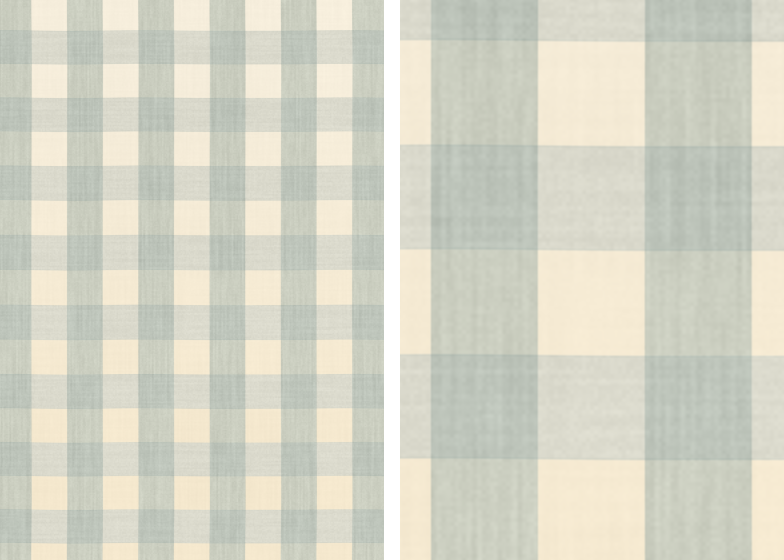
Left: the whole. Right: its middle third, enlarged.
A WebGL 2 fragment shader for this pattern:

```glsl
#version 300 es
precision highp float;
// Woven gingham check: soft blue-green bands crossing on cream cotton.
uniform vec2 u_resolution;
out vec4 fragColor;

float hash(vec2 p) {
  p = fract(p * vec2(0.1031, 0.1137));
  p += dot(p, p.yx + 33.33);
  return fract((p.x + p.y) * p.x * 37.7);
}

float noise(vec2 p) {
  vec2 i = floor(p), f = fract(p);
  f = f * f * (3.0 - 2.0 * f);
  return mix(mix(hash(i), hash(i + vec2(1, 0)), f.x),
             mix(hash(i + vec2(0, 1)), hash(i + vec2(1, 1)), f.x), f.y);
}

// Signed distance to the band edge, positive inside; one band fills half a period.
float bandDistance(float x, float period) {
  return (0.25 - abs(fract(x / period + 0.25) - 0.5)) * period;
}

void main() {
  // Canvas heights, measured from the top left.
  vec2 p = vec2(gl_FragCoord.x, u_resolution.y - gl_FragCoord.y) / u_resolution.y;
  float soft = max(0.8 / u_resolution.y, 0.0009);

  // Uneven weaving drifts the rows and wavers the edges slightly.
  float rowDrift = 0.0029 * sin(6.2832 * (p.y - 0.0547) / 0.8555);
  float waverX = 0.0012 * (noise(vec2(p.y * 9.0, 3.0)) - 0.5);
  float waverY = 0.0016 * (noise(vec2(p.x * 8.0, 7.0)) - 0.5);
  float warpDist = bandDistance(p.x - 0.1198 + waverX, 0.1273);
  float weftDist = bandDistance(p.y - 0.0547 + rowDrift + waverY, 0.1222);
  float warp = smoothstep(-soft, soft, warpDist);
  float weft = smoothstep(-soft, soft, weftDist);

  // Four tones of the check; the cream warms toward the bottom.
  vec3 cream = mix(vec3(0.967, 0.935, 0.865), vec3(0.958, 0.908, 0.805), smoothstep(0.0, 0.9, p.y));
  vec3 warpTone = vec3(0.795, 0.808, 0.752);
  vec3 weftTone = vec3(0.858, 0.854, 0.802);
  vec3 crossTone = vec3(0.742, 0.770, 0.730);
  vec3 color = mix(mix(cream, warpTone, warp), mix(weftTone, crossTone, warp), weft);

  // Fine dark thread along the band edges.
  float edgeWidth = max(0.0012, soft);
  float weftEdge = 1.0 - smoothstep(0.0, edgeWidth, abs(weftDist - 0.0006));
  float warpEdge = 1.0 - smoothstep(0.0, edgeWidth, abs(warpDist - 0.0006));
  color -= vec3(0.022, 0.015, 0.013) * (weftEdge + 0.4 * warpEdge);

  // Long warp and weft threads, broken slubs and fine grain.
  float warpThread = noise(p * vec2(330.0, 9.0)) - 0.5;
  float warpSlub = noise(p * vec2(260.0, 45.0) + 40.0) - 0.5;
  float weftThread = noise(p * vec2(14.0, 330.0) + 80.0) - 0.5;
  float grain = noise(p * 420.0 + 120.0) - 0.5;
  color += warpThread * mix(0.010, 0.036, warp);
  color += warpSlub * mix(0.006, 0.026, warp);
  color += weftThread * mix(0.008, 0.024, weft);
  color += grain * mix(0.008, 0.026, max(warp, weft));

  // Broad unevenness of dye and light.
  color += 0.012 * (noise(p * 5.0 + 9.0) - 0.5);
  fragColor = vec4(clamp(color, 0.0, 1.0), 1.0);
}
```
